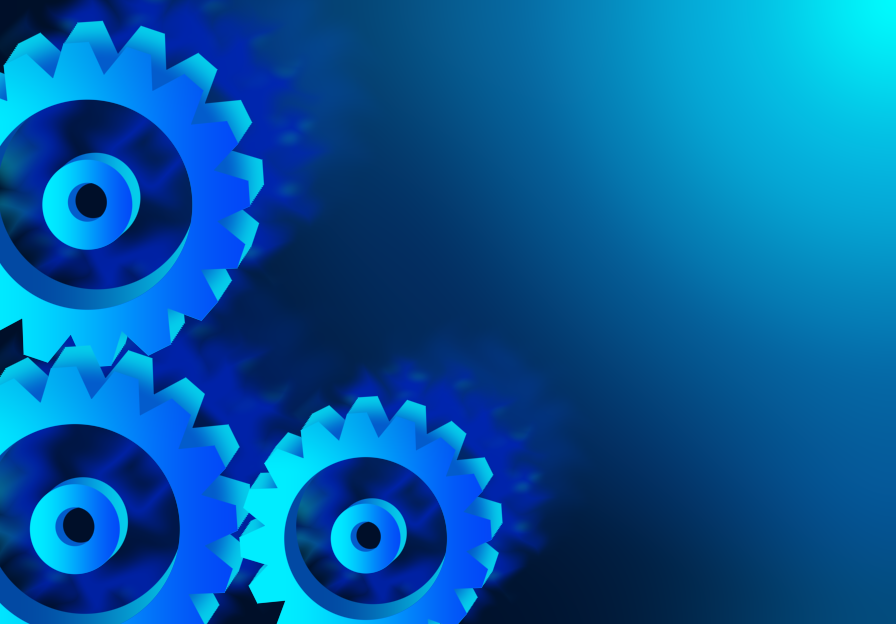
This background is drawn by a Shadertoy shader. Its source:

```glsl
// Three glossy extruded gears with blurred blue echoes under a cyan corner glow.

// Lengths inside a gear are relative to its tip radius.
const float TEETH = 16.0;
const float TOOTH_PHASE = 1.64;
const float ROOT_RADIUS = 0.81;
const float TOOTH_BASE = 0.150;
const float TOOTH_TIP = 0.078;
const float HOLE_RADIUS = 0.648;
const float HUB_RADIUS = 0.277;
const float BORE_RADIUS = 0.12;
const vec2 RIM_DEPTH = vec2(0.086, 0.13);
const vec2 HUB_DEPTH = vec2(0.05, 0.043);
const vec2 ECHO_SHIFT = vec2(0.38, 0.34);
const int DEPTH_STEPS = 12;

// Gear placement: centre and tip radius, in canvas heights.
const vec3 GEARS[3] = vec3[3](
    vec3(0.140, 0.672, 0.260),
    vec3(0.120, 0.152, 0.260),
    vec3(0.586, 0.137, 0.2015));

const vec3 CYAN = vec3(0.0, 0.93, 1.0);
const vec3 BLUE = vec3(0.01, 0.27, 0.97);
const vec3 FACET = vec3(0.02, 0.80, 0.92);
const vec3 WALL = vec3(0.01, 0.36, 0.80);
const vec3 NIGHT = vec3(0.0, 0.06, 0.16);
const vec3 ECHO_BLUE = vec3(0.0, 0.14, 0.72);
const vec3 ECHO_TEAL = vec3(0.03, 0.52, 0.62);

vec2 hash2(vec2 p) {
    p = vec2(dot(p, vec2(127.1, 311.7)), dot(p, vec2(269.5, 183.3)));
    return fract(sin(p) * 43758.5);
}

// Distance to the nearest scattered cell point.
float cellular(vec2 p) {
    vec2 id = floor(p), f = fract(p);
    float nearest = 2.0;
    for (int y = -1; y <= 1; y++)
        for (int x = -1; x <= 1; x++) {
            vec2 cell = vec2(x, y);
            nearest = min(nearest, length(cell + hash2(id + cell) - f));
        }
    return nearest;
}

// Toothed disc: one trapezoid tooth repeated around the root circle.
float toothedDisc(vec2 p) {
    float pitch = 6.28319 / TEETH;
    float angle = mod(atan(p.y, p.x) - TOOTH_PHASE + 0.5 * pitch, pitch) - 0.5 * pitch;
    float r = length(p);
    vec2 q = r * vec2(cos(angle), abs(sin(angle)));
    float halfWidth = mix(TOOTH_BASE, TOOTH_TIP, (q.x - ROOT_RADIUS) / (1.0 - ROOT_RADIUS));
    float tooth = max(q.x - 1.0, (q.y - halfWidth) * 0.93);
    return min(r - ROOT_RADIUS, tooth);
}

float cover(float d, float blur) {
    return smoothstep(blur, -blur, d);
}

// Corner glow falling off into navy, darkest along the floor.
vec3 backdrop(vec2 p, vec2 corner) {
    float d = length(p - corner);
    vec3 c = mix(vec3(0.0, 1.0, 1.0), vec3(0.02, 0.70, 0.87), smoothstep(-0.05, 0.32, d));
    c = mix(c, vec3(0.02, 0.40, 0.63), smoothstep(0.24, 0.64, d));
    c = mix(c, vec3(0.01, 0.17, 0.37), smoothstep(0.50, 0.90, d));
    c = mix(c, NIGHT, smoothstep(0.85, 1.35, d));
    c = mix(c, NIGHT, 0.8 * smoothstep(0.45, 0.0, p.y) * smoothstep(0.75, 1.0, d));
    vec2 low = p - vec2(corner.x, -0.02);
    vec2 high = p - vec2(corner.x - 0.82, 1.0);
    c += vec3(0.01, 0.22, 0.30) * exp(-dot(low, low) * 9.0);
    return c + vec3(0.01, 0.10, 0.09) * exp(-dot(high, high) * 14.0);
}

// Blurred, ragged copy of a gear, offset up and to the right.
vec3 drawEcho(vec3 c, vec2 p) {
    vec2 ragged = p + 0.045 * vec2(sin(p.y * 19.0 + 2.0 * sin(p.x * 7.0)),
                                   sin(p.x * 15.0 + 2.0 * sin(p.y * 9.0)));
    vec2 q = ragged - ECHO_SHIFT;
    float r = length(q);
    float body = max(toothedDisc(q), 0.56 - r);
    body = min(body, max(r - 0.27, 0.10 - r));
    float far = length(ragged - 1.9 * ECHO_SHIFT);
    c += vec3(0.0, 0.03, 0.13) * smoothstep(1.12, 0.65, far);
    vec3 tint = mix(ECHO_TEAL, ECHO_BLUE, smoothstep(-1.0, -0.60, q.x));
    float glint = smoothstep(0.34, 0.0, cellular(p * vec2(2.6, 4.6)));
    tint = mix(tint, ECHO_TEAL, 0.6 * glint * smoothstep(0.68, 0.95, r));
    return mix(c, tint, 0.85 * cover(body, 0.12));
}

// Solid rim with its inner wall, then the raised hub and its bore.
vec3 drawGear(vec3 c, vec2 p, float aa) {
    float frontHole = HOLE_RADIUS - length(p);
    float backHole = HOLE_RADIUS - 0.035 - length(p - RIM_DEPTH * 0.7);
    float rim = 9.0, hub = 9.0;
    for (int i = 0; i <= DEPTH_STEPS; i++) {
        float t = float(i) / float(DEPTH_STEPS);
        rim = min(rim, toothedDisc(p - RIM_DEPTH * t));
        hub = min(hub, length(p - HUB_DEPTH * t) - HUB_RADIUS);
    }
    float opening = max(-frontHole, -backHole);
    vec3 side = mix(WALL, FACET, smoothstep(0.76, 1.0, length(p - RIM_DEPTH)));
    vec3 innerWall = mix(WALL * 0.8, FACET, smoothstep(-0.35, 0.85, p.x));
    side = mix(side, innerWall, cover(-frontHole, aa));
    c = mix(c, side, cover(max(rim, -opening), aa));
    vec3 face = mix(CYAN, BLUE, smoothstep(-0.7, 1.1, p.x));
    face = mix(face, WALL, 0.25 * smoothstep(0.5, 1.0, p.y));
    c = mix(c, face, cover(max(toothedDisc(p), frontHole), aa));

    float bore = length(p - vec2(0.0, 0.015)) - BORE_RADIUS;
    float boreBack = length(p - vec2(0.035, 0.025)) - BORE_RADIUS * 0.9;
    vec3 hubSide = mix(WALL, FACET, smoothstep(-0.15, 0.32, p.x));
    vec3 hubFace = mix(CYAN, BLUE, smoothstep(-0.27, 0.34, p.x));
    c = mix(c, hubSide, cover(hub, aa));
    c = mix(c, hubFace, cover(length(p) - HUB_RADIUS, aa));
    c = mix(c, WALL, cover(bore, aa));
    return mix(c, NIGHT, cover(max(bore, boreBack), aa));
}

void mainImage(out vec4 fragColor, in vec2 fragCoord) {
    vec2 p = fragCoord / iResolution.y;
    vec3 c = backdrop(p, vec2(iResolution.x / iResolution.y, 1.0));
    for (int i = 0; i < 3; i++)
        c = drawEcho(c, (p - GEARS[i].xy) / GEARS[i].z);
    for (int i = 0; i < 3; i++)
        c = drawGear(c, (p - GEARS[i].xy) / GEARS[i].z, 0.8 / (iResolution.y * GEARS[i].z));
    fragColor = vec4(clamp(c, 0.0, 1.0), 1.0);
}
```
